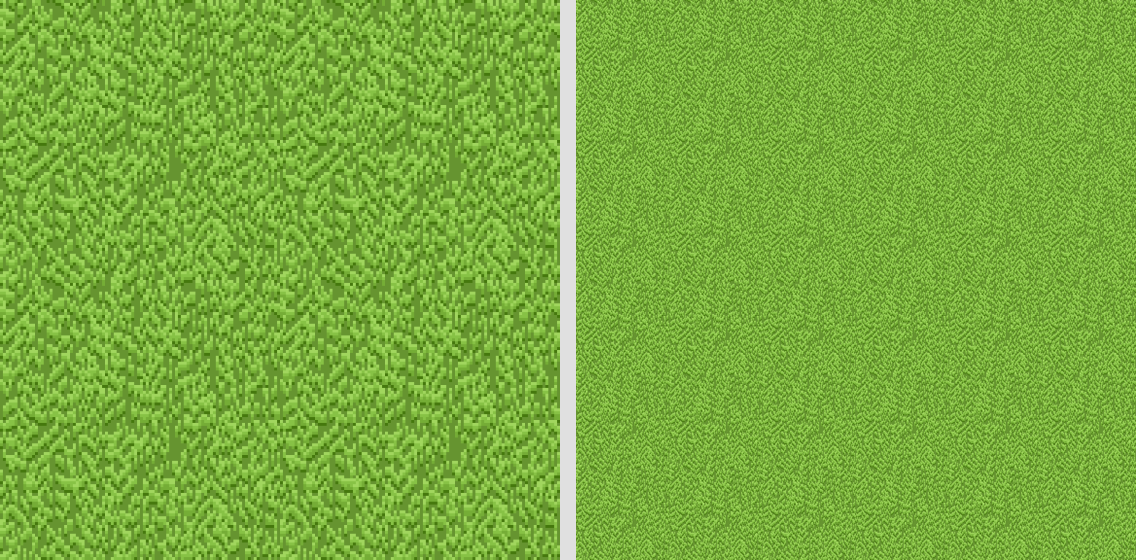
Left, the tile; right, the same tile 3 across and 3 down.
Write a Shadertoy shader that draws this texture.

```glsl
// Tileable pixel-art meadow: short one-cell-wide grass blades in broken diagonal rows.

const float REPEATS = 2.0;             // copies of the tile across the canvas
const float TILE = 96.0;               // cells along one tile
const vec2 PATCH = vec2(8.0, 12.0);    // cells sharing one row direction
const float ROW_GAP = 6.0;             // cells between blade rows

const vec3 SOIL  = vec3(0.40, 0.58, 0.19);
const vec3 TIP   = vec3(0.63, 0.84, 0.37);
const vec3 UPPER = vec3(0.53, 0.76, 0.27);
const vec3 LOWER = vec3(0.46, 0.68, 0.21);
const vec3 SHADE = vec3(0.27, 0.47, 0.05);

// Integer hash of a cell and a seed, from 0 to 1
float hash(vec2 cell, uint seed) {
    uvec2 q = uvec2(cell);
    uint h = q.x * 1597334677u ^ q.y * 3812015801u ^ seed * 2654435769u;
    h = (h ^ (h >> 16)) * 2146121005u;
    h = (h ^ (h >> 15)) * 2221713035u;
    return float(h ^ (h >> 16)) / 4294967295.0;
}

// True where a blade has its tip: diagonal rows plus a few strays
bool isTip(vec2 cell) {
    float raggedY = mod(cell.y + floor(5.0 * hash(vec2(cell.x, 0.0), 1u)), TILE);
    float patchY = floor(raggedY / PATCH.y);
    float staggeredX = mod(cell.x + 4.0 * mod(patchY, 2.0), TILE);
    vec2 patchId = vec2(floor(staggeredX / PATCH.x), patchY);
    vec2 columnId = vec2(cell.x, patchY);

    // Row direction, some rows rising at half the slope
    float slope = hash(patchId, 2u) < 0.5 ? -1.0 : 1.0;
    if (hash(patchId, 3u) < 0.25) slope *= 0.5;
    float rise = floor(slope * mod(staggeredX, PATCH.x));
    float phase = floor(ROW_GAP * hash(patchId, 4u));

    // Some columns step out of line or stay bare
    float slip = hash(columnId, 5u);
    float shift = slip < 0.18 ? 3.0 : (slip < 0.34 ? 1.0 : 0.0);
    bool bare = hash(columnId, 6u) < 0.11;
    bool onRow = mod(cell.y + rise + phase + shift, ROW_GAP) < 0.5;

    bool grows = onRow && !bare && hash(cell, 7u) < 0.97;
    return grows || hash(cell, 8u) < 0.045;
}

// Colour at a given depth below the tip of a blade
vec3 bladeColor(vec2 tip, float depth) {
    float bladeLength = hash(tip, 9u) < 0.5 ? 3.0 : 4.0;
    if (depth < 0.5) return TIP;
    if (depth < 1.5) return UPPER;
    if (depth < 2.5) return hash(tip, 10u) < 0.25 ? UPPER : LOWER;
    if (depth < bladeLength - 0.5) return LOWER;
    bool shaded = depth < bladeLength + 0.5 && hash(tip, 11u) < 0.72;
    return shaded ? SHADE : SOIL;
}

// The nearest tip above a cell belongs to the blade in front
vec3 grassCell(vec2 cell) {
    for (float depth = 0.0; depth < 5.0; depth++) {
        vec2 tip = mod(cell + vec2(0.0, depth), TILE);
        if (isTip(tip)) return bladeColor(tip, depth);
    }
    return SOIL;
}

// Blend the four nearest cells across a border about one pixel wide
vec3 smoothGrass(vec2 p, vec2 edgeWidth) {
    vec2 corner = floor(p - 0.5);
    vec2 f = clamp((fract(p - 0.5) - 0.5) / edgeWidth + 0.5, 0.0, 1.0);
    vec3 bottom = mix(grassCell(corner), grassCell(corner + vec2(1.0, 0.0)), f.x);
    vec3 top = mix(grassCell(corner + vec2(0.0, 1.0)), grassCell(corner + 1.0), f.x);
    return mix(bottom, top, f.y);
}

void mainImage(out vec4 fragColor, in vec2 fragCoord) {
    vec2 cellsPerPixel = REPEATS * TILE / iResolution.xy;
    vec2 edgeWidth = min(cellsPerPixel, vec2(1.0));
    fragColor = vec4(smoothGrass(fragCoord * cellsPerPixel, edgeWidth), 1.0);
}
```
